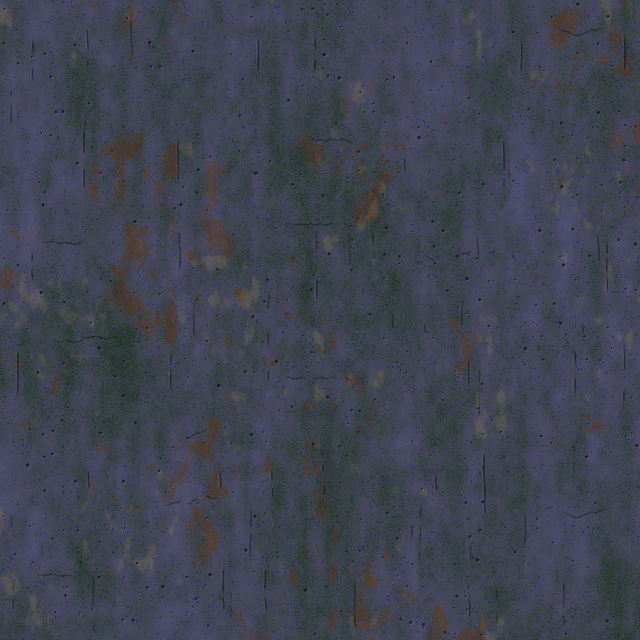
Reproduce this texture procedurally as a Shadertoy shader.

```glsl
// Weathered blue plaster: a mottled, vertically streaked tone field picks among
// a few pigments through fine dithered grain. Rust stains, worn ochre spots,
// hairline cracks and tiny pits are layered on top.

float hash(vec2 p) {
    vec3 q = fract(vec3(p.xyx) * 0.1031);
    q += dot(q, q.yzx + 33.33);
    return fract((q.x + q.y) * q.z);
}

float noise(vec2 p) {
    vec2 i = floor(p), f = fract(p);
    f = f * f * (3.0 - 2.0 * f);
    return mix(mix(hash(i), hash(i + vec2(1, 0)), f.x),
               mix(hash(i + vec2(0, 1)), hash(i + vec2(1, 1)), f.x), f.y);
}

float fbm(vec2 p) {
    float sum = 0.0, amp = 0.516;
    for (int i = 0; i < 5; i++) {
        sum += amp * noise(p);
        p = mat2(1.98, 0.12, -0.12, 1.98) * p + 17.3;
        amp *= 0.5;
    }
    return sum;
}

// Evenly spread grain: random value minus the mean of its neighbours
float grainDither(vec2 cell) {
    float around = hash(cell + vec2(1, 0)) + hash(cell - vec2(1, 0))
                 + hash(cell + vec2(0, 1)) + hash(cell - vec2(0, 1));
    return hash(cell) - 0.25 * around;
}

// Broken hairlines along y, at most one in each grid cell
float hairlines(vec2 p, vec2 grid, float wobble, float chance, float seed) {
    p.x += wobble * (fbm(p.yy * vec2(22.0, 0.0) + seed) - 0.5);
    vec2 q = p * grid, id = floor(q), f = fract(q);
    vec2 key = id + seed;
    float present = step(hash(key), chance);
    float offset = abs(f.x - mix(0.15, 0.85, hash(key + 3.7))) / grid.x;
    float halfLength = mix(0.12, 0.45, hash(key + 8.1));
    float along = 1.0 - smoothstep(halfLength * 0.7, halfLength, abs(f.y - 0.5));
    float broken = smoothstep(0.3, 0.55, noise(p * vec2(15.0, 70.0) + seed));
    return present * along * broken * (1.0 - smoothstep(0.0004, 0.0019, offset));
}

// Small round holes: x is the dark hole, y its lit rim
vec2 pits(vec2 p) {
    vec2 q = p * 54.0, id = floor(q);
    vec2 centre = 0.2 + 0.6 * vec2(hash(id + 5.3), hash(id + 9.6));
    vec2 d = (fract(q) - centre) / 54.0;
    float radius = mix(0.0012, 0.0027, pow(hash(id + 2.2), 3.0));
    float present = step(hash(id + 41.0), 0.16);
    float hole = 1.0 - smoothstep(radius * 0.5, radius * 1.4, length(d));
    float rim = 1.0 - smoothstep(radius * 0.5, radius * 1.4, length(d + vec2(-0.0016, 0.0018)));
    return present * vec2(hole, rim * (1.0 - hole));
}

void mainImage(out vec4 fragColor, in vec2 fragCoord) {
    vec2 p = fragCoord / iResolution.y;
    vec2 cell = floor(p * 512.0);

    // Broad mottling, vertical streaks and fine blotches
    float cloud = fbm(p * vec2(6.0, 4.5) + 3.0) - 0.5;
    float streak = fbm(p * vec2(42.0, 7.0) + 21.0) - 0.5;
    float blotch = fbm(p * vec2(55.0, 42.0) + 60.0) - 0.5;
    float tone = 0.8 * cloud + 0.6 * streak + 0.6 * blotch;

    // Ragged stain masks
    float stain = 0.55 * fbm(p * vec2(10.0, 5.5) + 80.0) + 0.45 * fbm(p * vec2(48.0, 30.0) + 33.0);
    float rust = smoothstep(0.60, 0.70, stain);
    float wear = 0.5 * fbm(p * vec2(9.0, 6.0) + 140.0) + 0.5 * fbm(p * vec2(60.0, 34.0) + 95.0);
    float ochre = smoothstep(0.63, 0.73, wear);

    // Pigment choice per grain
    float level = 0.5 + tone + 0.8 * grainDither(cell);
    float pick = hash(cell + 311.0);
    vec3 color = vec3(0.26, 0.26, 0.37);
    if (level < 0.37) color = vec3(0.22, 0.30, 0.25);
    if (level < 0.16) color = vec3(0.18, 0.26, 0.21);
    if (pick > 0.98) color = vec3(0.18, 0.18, 0.39);
    if (pick < 0.085 + 0.35 * ochre) color = vec3(0.27, 0.27, 0.27);
    if (hash(cell + 733.0) < 0.72 * rust) color = vec3(0.31, 0.23, 0.18);

    // Soft shading and a warm lift on worn spots
    color *= 1.0 + 0.38 * tone + 0.06 * (hash(cell + 57.0) - 0.5);
    color += ochre * vec3(0.07, 0.055, 0.015);

    // Cracks, with a faint light edge beside the vertical ones
    vec2 lineGrid = vec2(13.0, 6.0);
    float crack = hairlines(p, lineGrid, 0.008, 0.34, 12.0);
    crack = max(crack, 0.8 * hairlines(p, vec2(37.0, 9.0), 0.005, 0.10, 47.0));
    crack = max(crack, 0.8 * hairlines(p.yx, vec2(7.0, 5.0), 0.045, 0.26, 75.0));
    float edge = hairlines(p + vec2(0.0025, 0.0), lineGrid, 0.008, 0.34, 12.0);
    color *= 1.0 + 0.12 * edge * (1.0 - crack);
    color *= 1.0 - 0.42 * crack;

    // Pits
    vec2 pit = pits(p);
    color *= 1.0 + 0.22 * pit.y;
    color = mix(color, vec3(0.07, 0.08, 0.11), 0.85 * pit.x);

    fragColor = vec4(color, 1.0);
}
```
